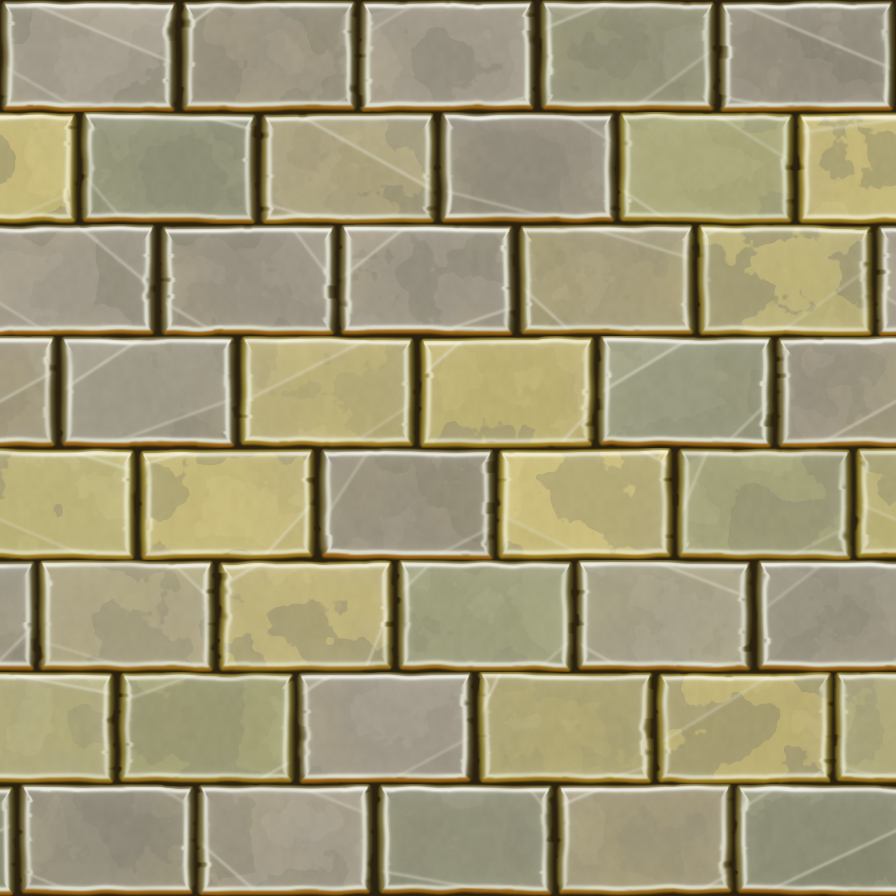
This texture is drawn by a three.js fragment shader. Its source:

```glsl
varying vec2 vUv;

const vec2 GRID = vec2(5.0, 8.0);
const float ROW_SHIFT = 0.442;
const vec2 HALF_SIZE = vec2(0.0980, 0.0612);
const float CORNER = 0.006;
const float SOFT = 0.0016;
const float SIDE_RIM = 0.0088;
const float TOP_RIM = 0.0034;
const float BOTTOM_RIM = 0.0064;
const float EDGE_LIGHT_WIDTH = 0.0027;
const float FACET_LINE = 0.0022;

const vec3 JOINT = vec3(0.17, 0.13, 0.06);
const vec3 GREY = vec3(0.61, 0.58, 0.52);
const vec3 GREEN = vec3(0.57, 0.59, 0.46);
const vec3 YELLOW = vec3(0.76, 0.71, 0.47);
const vec3 STAIN = vec3(0.50, 0.49, 0.42);
const vec3 OLIVE = vec3(0.43, 0.39, 0.20);
const vec3 GOLD = vec3(0.62, 0.54, 0.12);
const vec3 RUST = vec3(0.60, 0.38, 0.05);
const vec3 EDGE_LIGHT = vec3(0.87, 0.87, 0.80);
const vec3 TOP_LIGHT = vec3(0.94, 0.94, 0.92);

vec2 hash2(vec2 p) {
  vec3 q = fract(vec3(p.xyx) * vec3(0.1031, 0.1030, 0.0973));
  q += dot(q, q.yzx + 33.33);
  return fract((q.xx + q.yz) * q.zy);
}

float noise(vec2 p) {
  vec2 i = floor(p);
  vec2 f = fract(p);
  f = f * f * (3.0 - 2.0 * f);
  float low = mix(hash2(i).x, hash2(i + vec2(1.0, 0.0)).x, f.x);
  float high = mix(hash2(i + vec2(0.0, 1.0)).x, hash2(i + 1.0).x, f.x);
  return mix(low, high, f.y);
}

float fbm(vec2 p) {
  float sum = 0.0;
  float gain = 0.5;
  for (int i = 0; i < 5; i++) {
    sum += gain * noise(p);
    p = p * 2.03 + 11.7;
    gain *= 0.5;
  }
  return sum;
}

float roundBox(vec2 p, vec2 size) {
  vec2 q = abs(p) - size + CORNER;
  return length(max(q, 0.0)) + min(max(q.x, q.y), 0.0) - CORNER;
}

void main() {
  // Staggered courses, numbered from the top
  vec2 cell = vUv * GRID;
  float row = GRID.y - 1.0 - floor(cell.y);
  cell.x -= ROW_SHIFT * row;
  vec2 id = vec2(mod(floor(cell.x), GRID.x), row);
  vec2 p = (fract(cell) - 0.5) / GRID;
  vec2 seed = id * vec2(37.0, 53.0) + 100.0;
  vec2 tone = hash2(seed);
  vec2 wear = hash2(seed + 7.0);

  // Slightly uneven outline with small side chips
  vec2 q = p + (wear - 0.5) * vec2(0.002, 0.001);
  q.y += q.x * (tone.y - 0.5) * 0.022;
  q += (vec2(noise(p * 36.0 + seed), noise(p * 36.0 + seed + 31.0)) - 0.5) * 0.0024;
  vec2 edge = abs(q) - HALF_SIZE;
  float level = smoothstep(-0.003, 0.003, edge.y - edge.x);
  float upper = step(0.0, q.y);
  float chip = smoothstep(0.7, 0.95, noise(p * vec2(60.0, 110.0) + seed + 61.0));
  float depth = -roundBox(q, HALF_SIZE) - 0.0025 * chip * (1.0 - 0.7 * level);
  float rim = mix(SIDE_RIM, mix(BOTTOM_RIM, TOP_RIM, upper), level);

  // Stone tint with soft clouds
  float warm = smoothstep(0.2, 0.95, tone.x);
  float mossy = smoothstep(0.6, 1.0, tone.y) * 0.6;
  float cloud = fbm(p * 13.0 + seed);
  vec3 stone = mix(GREY, YELLOW, clamp(warm + (cloud - 0.45) * 0.45, 0.0, 1.0));
  stone = mix(stone, GREEN, mossy);
  stone *= 0.95 + 0.1 * wear.x;

  // Ragged stains and fine grain
  float patchNoise = fbm(p * 13.0 + seed + 19.0);
  float stain = smoothstep(0.56, 0.58, patchNoise);
  stone = mix(stone, STAIN, stain * (0.12 + 0.3 * wear.y));
  stone += 0.02 * smoothstep(0.4, 0.38, patchNoise);
  stone += (fbm(p * vec2(130.0, 100.0) + seed) - 0.48) * 0.035;

  // Flat facets cut across opposite corners, one long and one short
  float lines = 0.0;
  vec2 firstCorner = sign(hash2(seed + 3.0) - 0.5);
  for (int i = 0; i < 2; i++) {
    float turn = float(i);
    vec2 key = seed + turn * 13.0 + 5.0;
    vec2 corner = firstCorner * (1.0 - 2.0 * turn);
    vec2 cut = mix(vec2(-0.95 + turn, -0.5 + 0.5 * turn), vec2(0.75), hash2(key));
    vec2 a = corner * HALF_SIZE * vec2(cut.x, 1.0);
    vec2 b = corner * HALF_SIZE * vec2(1.0, cut.y);
    vec2 normal = normalize(vec2(b.y - a.y, a.x - b.x));
    float side = dot(p - a, normal) * sign(dot(corner * HALF_SIZE - a, normal));
    float strength = 0.45 + 0.55 * hash2(key + 9.0).x;
    lines = max(lines, strength * exp(-pow(side / FACET_LINE, 2.0)));
    stone += smoothstep(-SOFT, SOFT, side) * corner.y * 0.035 * strength;
  }
  stone = mix(stone, EDGE_LIGHT, lines * 0.5);

  // Coloured rim, darker on the right and rusty below
  vec3 rimColor = mix(OLIVE, GOLD, max(warm, mossy * 0.5) * 0.6);
  rimColor *= 1.0 - 0.28 * smoothstep(0.0, HALF_SIZE.x, q.x) * (1.0 - level);
  rimColor = mix(rimColor, mix(RUST, GOLD, warm * 0.6), level * (1.0 - upper));
  vec3 color = mix(JOINT, rimColor, smoothstep(-SOFT, rim * 0.5, depth));
  float faceStart = mix(0.3, 0.6, level);
  color = mix(color, stone, smoothstep(rim * faceStart, rim * 1.1, depth));

  // Worn bright bevel and its inner glow
  float bevel = exp(-pow((depth - rim - 0.0015) / EDGE_LIGHT_WIDTH, 2.0));
  float glow = 0.17 * exp(-max(depth - rim, 0.0) / 0.008) * smoothstep(rim * 0.5, rim, depth);
  float polish = 0.6 + 0.35 * noise(p * 24.0 + seed + 83.0);
  vec3 light = mix(EDGE_LIGHT, TOP_LIGHT, level * upper);
  light = mix(light, stone * 1.25, warm * 0.3);
  color = mix(color, light, clamp(bevel * polish + glow, 0.0, 0.95));

  gl_FragColor = vec4(clamp(color, 0.0, 1.0), 1.0);
}
```
